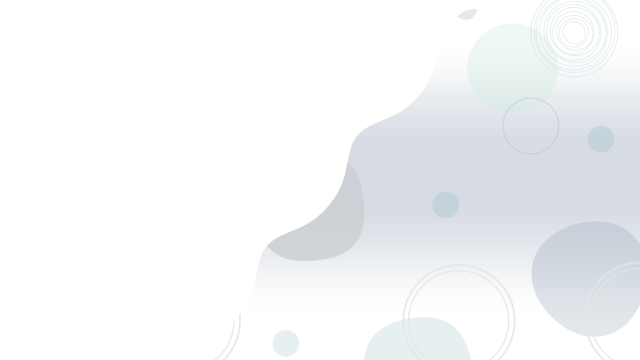
This background is drawn by a Shadertoy shader. Its source:

```glsl
float cover(float d) {
    float aa = 0.75 / iResolution.y;
    return 1.0 - smoothstep(-aa, aa, d);
}

float hash(float n) {
    n = fract(n * 0.1031);
    n *= n + 33.33;
    return fract(n * (n + n));
}

float disc(vec2 p, vec2 center, float radius) {
    return length(p - center) - radius;
}

// Disc whose rim swells in a number of lobes
float blob(vec2 p, vec2 center, float radius, float swell, float lobes, float phase) {
    vec2 q = p - center;
    return length(q) - radius - swell * cos(lobes * atan(q.y, q.x) + phase);
}

float ring(vec2 p, vec2 center, float radius, float halfWidth) {
    return abs(disc(p, center, radius)) - halfWidth;
}

float doubleRing(vec2 p, vec2 center) {
    float outer = ring(p, center, 0.1545, 0.0025);
    float inner = ring(p, center - vec2(0.001, 0.0), 0.139, 0.0018);
    return min(outer, inner);
}

// Wavy diagonal border, negative on the blank side
float waveEdge(vec2 p) {
    vec2 q = p - vec2(0.963, 0.549);
    float along = dot(q, vec2(-0.634, -0.773));
    float across = dot(q, vec2(0.773, -0.634));
    float angle = 15.8 * along - 0.365;
    return across - 0.0106 - 0.0308 * sin(angle) - 0.0039 * cos(2.0 * angle);
}

float leaf(vec2 p) {
    vec2 q = p - vec2(1.2986, 0.964);
    q = vec2(dot(q, vec2(0.936, 0.351)), dot(q, vec2(-0.351, 0.936)));
    float bulge = 1.0 - pow(q.x / 0.0296, 2.0);
    return max(q.y - 0.007 * bulge, -q.y - 0.0185 * bulge);
}

void mainImage(out vec4 fragColor, in vec2 fragCoord) {
    vec2 p = fragCoord / iResolution.y;

    // Horizontal band of mist
    float mist = smoothstep(0.109, 0.456, p.y) * (1.0 - smoothstep(0.572, 0.896, p.y));
    vec3 mistColor = mix(vec3(0.84, 0.865, 0.875), vec3(0.84, 0.86, 0.895), mist);
    vec3 color = mix(vec3(1.0), mistColor, mist);

    // Soft blobs
    float grayBlob = blob(p, vec2(0.861, 0.426), 0.156, 0.0058, 4.0, 2.79);
    color = mix(color, vec3(0.79, 0.805, 0.815), 0.75 * cover(grayBlob));

    float mintDisc = disc(p, vec2(1.424, 0.809), 0.126);
    color = mix(color, vec3(0.82, 0.925, 0.885), 0.38 * cover(mintDisc));

    float blueBlob = blob(p, vec2(1.641, 0.229), 0.160, 0.0058, 3.0, 3.93);
    vec3 blueFade = mix(vec3(0.895, 0.91, 0.925), vec3(0.78, 0.815, 0.85),
                        smoothstep(0.05, 0.40, p.y));
    color = mix(color, blueFade, cover(blueBlob));

    float paleShapes = min(blob(p, vec2(1.162, -0.032), 0.154, 0.0046, 4.0, -3.84),
                           disc(p, vec2(0.794, 0.046), 0.037));
    color = mix(color, vec3(0.905, 0.94, 0.94), cover(paleShapes));

    // Small blue dots
    float dots = min(disc(p, vec2(1.669, 0.613), 0.037),
                     disc(p, vec2(1.238, 0.4305), 0.037));
    color = mix(color, vec3(0.72, 0.80, 0.83), 0.6 * cover(dots));

    // Line rings
    float thinRing = ring(p, vec2(1.4745, 0.65), 0.0775, 0.0011);
    color = mix(color, vec3(0.75, 0.78, 0.79), 0.8 * cover(thinRing));

    float pairs = min(doubleRing(p, vec2(1.275, 0.109)),
                  min(doubleRing(p, vec2(1.780, 0.116)), doubleRing(p, vec2(0.512, 0.109))));
    color = mix(color, vec3(0.89, 0.90, 0.905), 0.9 * cover(pairs));

    // Hand-drawn nest of circles
    for (int i = 0; i < 11; i++) {
        float k = float(i);
        vec2 shift = (vec2(hash(k + 3.0), hash(k + 41.0)) - 0.5) * 0.005;
        float rim = blob(p, vec2(1.595, 0.911) + shift, 0.031 + 0.0091 * k,
                         0.0014, 2.0, 6.28 * hash(k + 17.0));
        color = mix(color, vec3(0.84, 0.89, 0.905), 0.8 * cover(abs(rim) - 0.0009));
    }

    // Blank side of the wave, then the leaf
    color = mix(color, vec3(1.0), cover(waveEdge(p)));
    color = mix(color, vec3(0.91), cover(leaf(p)));

    fragColor = vec4(color, 1.0);
}
```
